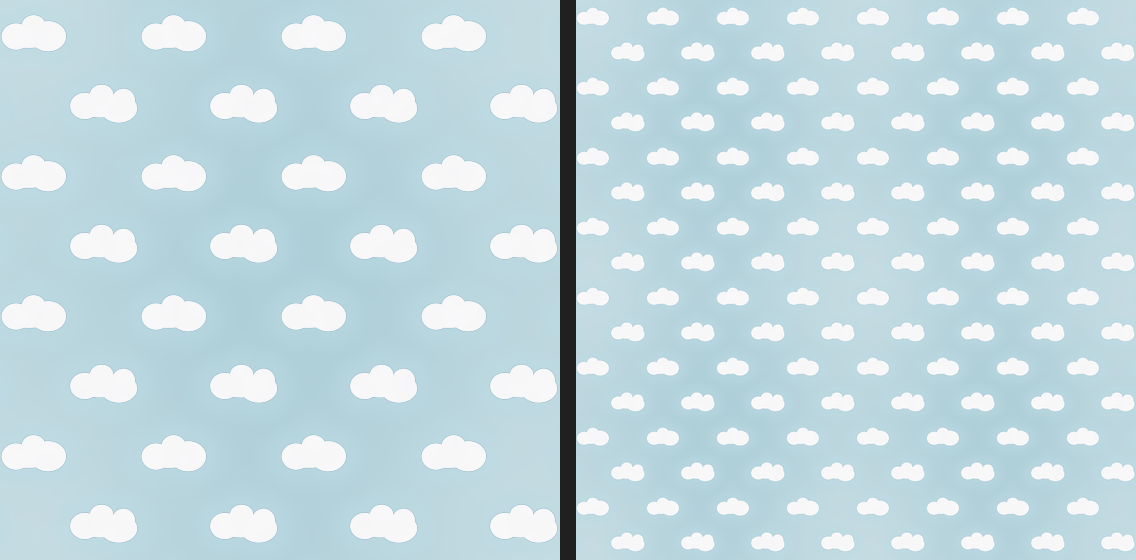
Left, the tile; right, the same tile 2 across and 2 down.
Reproduce this pattern procedurally as a three.js fragment shader.

```glsl
// Two kinds of white cloud alternating on a soft, hazy pale blue sky.
varying vec2 vUv;

// Approximate signed distance to an axis-aligned ellipse
float ellipse(vec2 p, vec2 radii) {
  float k = length(p / radii);
  return k * (k - 1.0) / max(length(p / (radii * radii)), 0.001);
}

// Cloud with one large right lobe, in units of a repeat
float wideCloud(vec2 p) {
  float d = ellipse(p - vec2(-0.125, -0.021), vec2(0.104, 0.094));
  d = min(d, ellipse(p - vec2(0.104, -0.019), vec2(0.128, 0.108)));
  d = min(d, ellipse(p - vec2(0.0, 0.0625), vec2(0.083, 0.069)));
  return min(d, ellipse(p - vec2(-0.035, -0.031), vec2(0.174, 0.071)));
}

// Cloud with two stacked right lobes
float stackedCloud(vec2 p) {
  float d = ellipse(p - vec2(-0.135, -0.017), vec2(0.104, 0.094));
  d = min(d, ellipse(p - vec2(-0.014, 0.066), vec2(0.083, 0.069)));
  d = min(d, ellipse(p - vec2(0.142, 0.024), vec2(0.082, 0.083)));
  d = min(d, ellipse(p - vec2(0.108, -0.035), vec2(0.132, 0.101)));
  return min(d, ellipse(p - vec2(-0.021, -0.028), vec2(0.160, 0.071)));
}

// Position relative to the nearest repeat of a centre
vec2 nearest(vec2 p, vec2 center) {
  return fract(p - center + 0.5) - 0.5;
}

vec2 gradient(vec2 cell, float period) {
  cell = mod(cell, period);
  float angle = 6.2832 * fract(sin(dot(cell, vec2(127.1, 311.7))) * 4375.85);
  return vec2(cos(angle), sin(angle));
}

// Gradient noise that wraps after a whole number of cells
float wrappedNoise(vec2 p, float period) {
  vec2 i = floor(p), f = fract(p);
  vec2 u = f * f * f * (f * (f * 6.0 - 15.0) + 10.0);
  vec2 e = vec2(1.0, 0.0);
  float bottom = mix(dot(gradient(i, period), f),
                     dot(gradient(i + e.xy, period), f - e.xy), u.x);
  float top = mix(dot(gradient(i + e.yx, period), f - e.yx),
                  dot(gradient(i + e.xx, period), f - e.xx), u.x);
  return mix(bottom, top, u.y);
}

void main() {
  // Four repeats each way, with the two clouds half a repeat apart
  vec2 p = vUv * 4.0;
  float d = min(wideCloud(nearest(p, vec2(0.24, 0.76))),
                stackedCloud(nearest(p, vec2(0.74, 0.26))));

  // Sky, paler towards the sides and corners, with faint mottling
  vec2 rim = 0.5 + 0.5 * cos(6.2832 * vUv);
  float haze = pow(dot(rim, vec2(0.65, 0.35)), 1.2);
  haze += 0.12 * wrappedNoise(vUv * 5.0, 5.0);
  vec3 color = mix(vec3(0.68, 0.807, 0.846), vec3(0.775, 0.858, 0.885),
                   clamp(haze, 0.0, 1.0));

  // Soft glow around each cloud
  float reach = max(d, 0.0) / 0.13;
  color = mix(color, vec3(0.735, 0.86, 0.893), 0.5 * exp(-reach * reach));

  // Thin blue-grey outline, then the white fill
  color = mix(color, vec3(0.60, 0.74, 0.80), 0.7 * (1.0 - smoothstep(0.002, 0.008, d)));
  vec3 white = vec3(0.97, 0.97, 0.975) + 0.008 * wrappedNoise(vUv * 24.0, 24.0);
  color = mix(color, white, 1.0 - smoothstep(-0.004, 0.004, d));

  gl_FragColor = vec4(color, 1.0);
}
```
